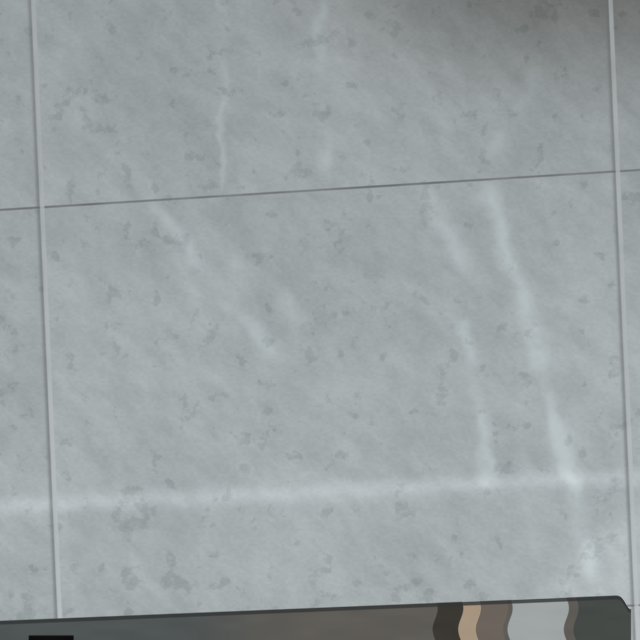
Give the GLSL for this texture, as a WebGL 1 fragment shader.

```glsl
precision highp float;
// Grey stone wall tiles with pale veins, thin joints, a soft glint and a metal trim at the foot.
uniform vec2 u_resolution;

const vec2 TILE_SIZE = vec2(0.902, 0.68);
const vec3 STONE = vec3(0.622, 0.650, 0.657);
const vec3 VEIN = vec3(0.715, 0.755, 0.762);
const vec3 GROUT = vec3(0.73, 0.755, 0.76);
const vec3 SHADOW = vec3(0.40, 0.41, 0.41);

float hash(vec2 p) {
  p = fract(p * vec2(0.1031, 0.1137));
  p += dot(p, p.yx + 33.33);
  return fract((p.x + p.y) * p.x * 7.31);
}

float noise(vec2 p) {
  vec2 i = floor(p), f = fract(p);
  f = f * f * (3.0 - 2.0 * f);
  return mix(mix(hash(i), hash(i + vec2(1, 0)), f.x),
             mix(hash(i + vec2(0, 1)), hash(i + vec2(1, 1)), f.x), f.y);
}

float fbm(vec2 p) {
  float sum = 0.0, amp = 0.5;
  for (int i = 0; i < 5; i++) {
    sum += amp * noise(p);
    p = mat2(1.6, 1.2, -1.2, 1.6) * p + 17.3;
    amp *= 0.55;
  }
  return sum / 1.055;
}

float glow(float d, float w) {
  return exp(-d * d / (w * w));
}

// Antialiased line of half width w
float line(float d, float w, float px) {
  return 1.0 - smoothstep(w - px, w + px, abs(d));
}

// Antialiased span from a to b
float span(float x, float a, float b, float px) {
  return smoothstep(a - px, a + px, x) * (1.0 - smoothstep(b - px, b + px, x));
}

// Ragged vein bowed sideways between two points
float vein(vec2 p, vec2 a, vec2 b, float bend, float w) {
  vec2 d = b - a;
  float len = length(d);
  float t = dot(p - a, d) / (len * len);
  float side = dot(p - a, vec2(-d.y, d.x)) / len;
  side += (fbm(p * 22.0) - 0.5) * 0.035 - bend * sin(3.14159 * t);
  float ends = smoothstep(-0.02, 0.08, t) * (1.0 - smoothstep(0.9, 1.02, t));
  return ends * glow(side, w) * mix(0.25, 1.0, smoothstep(0.3, 0.65, fbm(p * 15.0 + 4.0)));
}

float allVeins(vec2 p) {
  float v = 0.55 * vein(p, vec2(0.345, 1.03), vec2(0.343, 0.69), 0.004, 0.006);
  v += 0.75 * vein(p, vec2(0.507, 1.04), vec2(0.505, 0.72), -0.008, 0.010);
  v += 0.35 * vein(p, vec2(0.84, 0.90), vec2(0.76, 0.75), 0.01, 0.012);
  v += 0.75 * vein(p, vec2(0.22, 0.70), vec2(0.45, 0.43), 0.0, 0.013);
  v += 0.55 * vein(p, vec2(0.36, 0.60), vec2(0.48, 0.48), 0.01, 0.012);
  v += 0.75 * vein(p, vec2(0.65, 0.72), vec2(0.74, 0.57), 0.0, 0.015);
  v += 0.75 * vein(p, vec2(0.69, 0.58), vec2(0.765, 0.22), 0.015, 0.013);
  v += vein(p, vec2(0.75, 0.73), vec2(0.935, 0.07), 0.014, 0.015);
  return v + 0.5 * vein(p, vec2(0.20, 0.14), vec2(0.27, 0.05), 0.0, 0.010);
}

vec3 stone(vec2 p, vec2 id) {
  vec2 slant = vec2(p.x + p.y, (p.y - p.x) * 0.5);
  float tone = (fbm(p * 4.0 + id * 7.0) - 0.5) * 0.07;
  tone += (fbm(slant * 32.0 + id * 5.0) - 0.5) * 0.08;
  tone += (noise(p * vec2(210.0, 290.0)) - 0.5) * 0.022;
  tone += (hash(id + 9.0) - 0.5) * 0.012;
  float flecks = smoothstep(0.63, 0.78, fbm(p * 45.0 + 31.0));
  return mix(STONE + tone, VEIN, 0.85 * min(allVeins(p), 1.0)) - 0.045 * flecks;
}

// Reflective strip: x runs along it
vec3 metal(vec2 p, float px) {
  vec3 c = mix(vec3(0.31, 0.33, 0.33), vec3(0.37, 0.36, 0.34), smoothstep(0.25, 0.48, p.x));
  float x = p.x + 0.004 * sin(p.y * 95.0);
  c = mix(c, vec3(0.23, 0.22, 0.20), span(x, 0.68, 0.72, px));
  c = mix(c, vec3(0.65, 0.58, 0.50), span(x, 0.72, 0.748, px));
  c = mix(c, vec3(0.42, 0.39, 0.36), span(x, 0.748, 0.79, px));
  c = mix(c, vec3(0.62, 0.64, 0.64), span(x, 0.797, 0.885, px));
  c = mix(c, vec3(0.27, 0.29, 0.28), span(x, 0.90, 1.0, px));
  c = mix(c, vec3(0.05), span(p.x, 0.045, 0.115, px) * (1.0 - smoothstep(0.005, 0.009, p.y)));
  return c + 0.02 * (noise(p * vec2(25.0, 90.0)) - 0.5);
}

void main() {
  vec2 p = gl_FragCoord.xy / u_resolution;
  float px = 1.0 / min(u_resolution.x, u_resolution.y);

  // Slightly skewed tile grid
  vec2 grid = vec2(p.x - 0.052 - 0.043 * (1.0 - p.y), p.y - 0.672 - 0.0625 * p.x) / TILE_SIZE;
  vec2 joint = (fract(grid + 0.5) - 0.5) * TILE_SIZE;
  vec3 color = stone(p, floor(grid));

  // Light from below, dusk in the top right corner, sheen at lower right
  color *= mix(1.035, 0.955, smoothstep(0.2, 1.0, p.y));
  color *= 1.0 - vec3(0.30, 0.32, 0.34) * smoothstep(0.5, 0.0, length((p - vec2(0.93, 1.05)) * vec2(0.8, 1.9)));
  color += 0.045 * smoothstep(-0.03, 0.03, p.x - p.y - 0.77) * (1.0 - smoothstep(0.17, 0.24, p.y));
  float glint = glow(p.y - 0.209 - 0.046 * p.x + 0.006 * (noise(p * 30.0) - 0.5), 0.014);
  color += vec3(0.085, 0.085, 0.09) * glint * mix(0.65, 1.0, noise(p * vec2(16.0, 5.0)));

  // Thin dark course joint, pale upright joint with a shaded side
  float wear = noise(p * 28.0);
  color = mix(color, SHADOW, line(joint.y, 0.0016, px) * mix(0.5, 0.95, wear));
  color = mix(color, SHADOW, glow(joint.x + 0.0055, 0.0035) * 0.5);
  color = mix(color, GROUT * mix(1.0, 0.88, p.y), line(joint.x, 0.0034, px) * mix(0.6, 0.95, wear));

  // Trim with a rounded right end and a dark upper lip
  float edge = 0.030 + 0.041 * p.x - 0.022 * pow(smoothstep(0.955, 0.985, p.x), 3.0);
  float trim = (1.0 - smoothstep(-px, px, p.y - edge)) * (1.0 - smoothstep(-px, px, p.x - 0.986));
  vec3 strip = mix(metal(p, px), vec3(0.20, 0.21, 0.21), line(p.y - edge + 0.003, 0.003, px) * 0.8);
  gl_FragColor = vec4(mix(color, strip, trim), 1.0);
}
```
